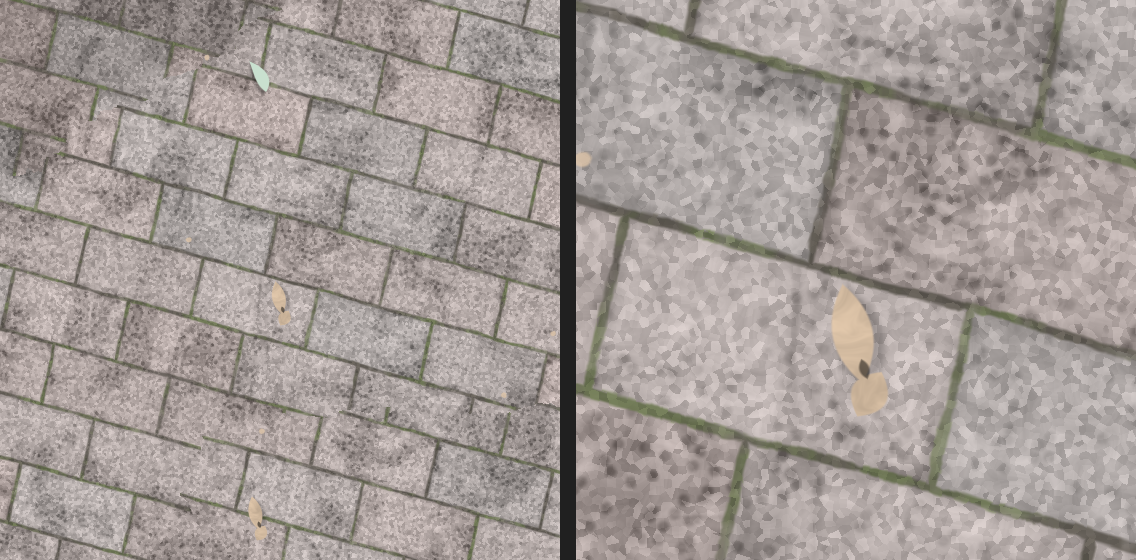
Left, the full canvas; right, a detail of the centre.
This texture is drawn by a WebGL 2 fragment shader. Its source:

```glsl
#version 300 es
precision highp float;
uniform vec2 u_resolution;
out vec4 outColor;

#define BRICK_PITCH 0.2174
#define ROW_PITCH 0.1141
#define ROW_SLOPE 0.279
#define JOINT_LEAN 0.22
#define ROW_DRIFT 0.033
#define JOINT_HALF 0.0026
#define GRAIN_SCALE 210.0
#define GRAIN_AMOUNT 0.42
#define STAIN_AMOUNT 0.30

const vec3 DARK_STONE = vec3(0.42, 0.39, 0.38);
const vec3 PALE_STONE = vec3(0.83, 0.785, 0.775);
const vec3 SOIL = vec3(0.36, 0.34, 0.31);
const vec3 MOSS = vec3(0.39, 0.43, 0.29);
const vec3 DRY_LEAF = vec3(0.87, 0.77, 0.66);
const vec3 PALE_LEAF = vec3(0.79, 0.88, 0.81);

float hash(vec2 p) {
  vec3 h = fract(vec3(p.xyx) * 0.1031);
  h += dot(h, h.yzx + 33.33);
  return fract((h.x + h.y) * h.z);
}

// Cellular noise: distance to the nearest seed, and that seed's random value
vec2 cells(vec2 p) {
  vec2 base = floor(p), best = vec2(9.0, 0.0);
  for (int j = -1; j <= 1; j++)
    for (int i = -1; i <= 1; i++) {
      vec2 id = base + vec2(i, j);
      vec2 seed = id + vec2(hash(id + 17.3), hash(id + 91.7));
      float d = length(p - seed);
      if (d < best.x) best = vec2(d, hash(id + 43.1));
    }
  return best;
}

// Layered, rotated and warped sines, roughly -1 to 1
float mottle(vec2 p) {
  float sum = 0.0, amp = 0.6;
  for (int i = 0; i < 5; i++) {
    p = mat2(0.8, 0.6, -0.6, 0.8) * p * 1.7 + vec2(1.3, 2.7);
    p += 0.6 * sin(p.yx * 1.3);
    sum += amp * sin(p.x) * sin(p.y);
    amp *= 0.7;
  }
  return sum;
}

// Pointed oval, measured along its turned axis
float leaf(vec2 p, float angle, vec2 halfSize, float blur) {
  float c = cos(angle), s = sin(angle);
  p = vec2(c * p.x - s * p.y, s * p.x + c * p.y);
  float along = p.y / halfSize.y;
  float d = abs(p.x) - halfSize.x * (1.0 - along * along);
  return 1.0 - smoothstep(-blur, blur, d);
}

void main() {
  vec2 q = gl_FragCoord.xy / u_resolution;
  q.y = 1.0 - q.y;
  float blur = max(0.001, 0.8 / u_resolution.y);

  // Slanted running bond, with two areas laid out of step
  float wander = mottle(q * 9.0);
  vec2 bent = q + 0.0016 * vec2(wander, mottle(q * 11.0 + 5.0));
  vec2 grid = vec2(bent.x + JOINT_LEAN * bent.y, bent.y - ROW_SLOPE * bent.x);
  float corner = q.x + 1.6 * q.y + 0.04 * wander;
  if (corner < 0.53) grid += vec2(0.052, 0.025);
  if (q.y + 0.02 * wander > 0.73 && q.x + 0.03 * wander > 0.35) grid += vec2(-0.07, 0.022);
  float row = floor((grid.y + 0.0977) / ROW_PITCH);
  float across = grid.x / BRICK_PITCH - 0.27 + ROW_DRIFT * row - 0.5 * mod(row, 2.0);
  vec2 brick = vec2(floor(across), row);
  vec2 f = vec2(fract(across), fract((grid.y + 0.0977) / ROW_PITCH));
  vec2 edge = min(f, 1.0 - f) * vec2(BRICK_PITCH, ROW_PITCH) * 0.97;
  float toJoint = min(edge.x, edge.y);

  // Stone: tone per brick, stains, grain and dark pits
  vec2 grain = cells(q * GRAIN_SCALE);
  vec2 pits = cells(q * 95.0);
  float stain = smoothstep(-0.1, 0.9, mottle(q * 13.0 + brick * 2.1) + 0.25 * hash(brick + 7.0));
  float tone = 0.75 + 0.10 * (hash(brick + 50.0) - 0.5) + 0.05 * wander;
  tone -= STAIN_AMOUNT * stain;
  tone += GRAIN_AMOUNT * (grain.y - 0.5) + 0.10 * mottle(q * 60.0);
  float pitted = step(0.72 - 0.3 * stain, pits.y) * (1.0 - smoothstep(0.15, 0.5, pits.x));
  tone -= (0.16 + 0.2 * stain) * pitted;
  tone -= 0.30 * (1.0 - smoothstep(0.40, 0.62, corner));
  tone -= 0.13 * (1.0 - smoothstep(0.0, 0.013, toJoint));
  vec3 color = mix(DARK_STONE, PALE_STONE, clamp(tone, -0.15, 1.1));
  color += vec3(0.012, -0.003, -0.006) * (2.0 * hash(brick + 23.0) - 1.0);

  // Ragged joints, in places filled or mossy
  float ragged = mottle(q * 45.0 + 3.0);
  float width = JOINT_HALF * (1.0 + 0.4 * ragged + 0.5 * (grain.y - 0.5));
  float joint = 1.0 - smoothstep(width - blur, width + 1.5 * blur, toJoint);
  joint *= 0.62 + 0.3 * smoothstep(-0.7, 0.3, mottle(q * 20.0 + 8.0));
  vec3 fill = mix(SOIL, MOSS, smoothstep(-0.5, 0.6, mottle(q * 16.0 + 2.0)));
  color = mix(color, fill * (0.85 + 0.3 * grain.y), joint);

  // Pale crumbs
  vec2 crumb = cells(q * 11.0 + 4.0);
  float chip = step(0.95, crumb.y) * (1.0 - smoothstep(0.04, 0.07, crumb.x + 0.02 * ragged));
  color = mix(color, DRY_LEAF, 0.8 * chip);

  // Fallen leaves: two curled dry ones and a pale one
  for (int i = 0; i < 2; i++) {
    vec2 p = q - vec2(0.498, 0.532) - float(i) * vec2(-0.042, 0.384);
    float body = leaf(p, 0.2, vec2(0.012, 0.030), blur);
    float tip = leaf(p - vec2(0.010, 0.036), -0.5, vec2(0.011, 0.015), blur);
    float shade = leaf(p - vec2(0.004, 0.004), 0.2, vec2(0.014, 0.033), 0.004);
    color *= 1.0 - 0.2 * shade;
    color = mix(color, DRY_LEAF * (0.95 + 0.08 * ragged), max(body, tip));
    color *= 1.0 - 0.5 * leaf(p - vec2(0.007, 0.021), 0.3, vec2(0.003, 0.006), blur);
  }
  vec2 p = q - vec2(0.465, 0.137);
  p.x += 9.0 * p.y * p.y - 0.002;
  color *= 1.0 - 0.25 * leaf(p + vec2(0.003, -0.004), 0.5, vec2(0.012, 0.032), 0.004);
  color = mix(color, PALE_LEAF, leaf(p, 0.5, vec2(0.011, 0.031), blur));

  outColor = vec4(clamp(color, 0.0, 1.0), 1.0);
}
```
